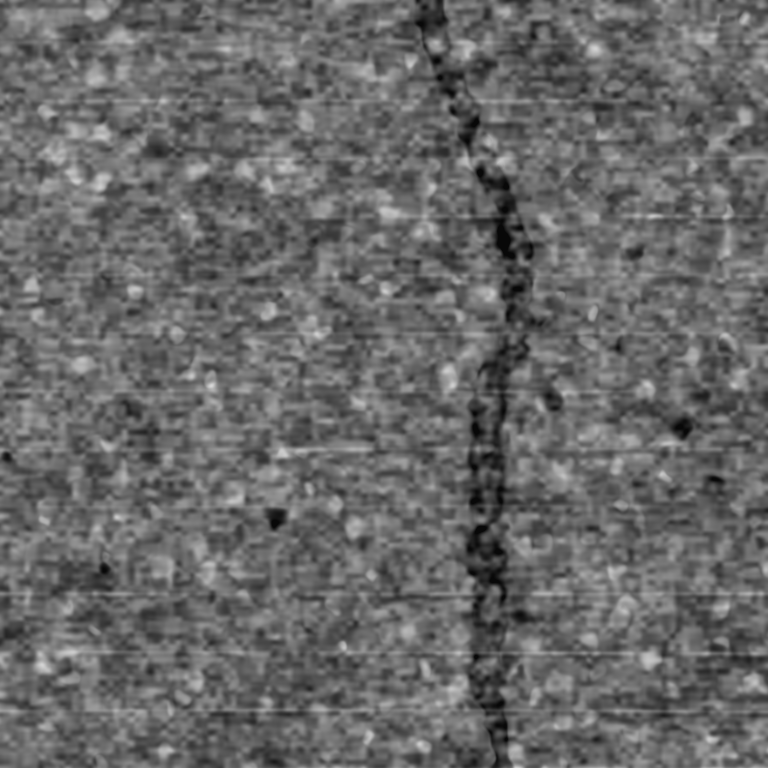
A WebGL 2 fragment shader for this texture:

```glsl
#version 300 es
precision highp float;
// Grey grainy mineral surface with faint horizontal scan lines and one dark winding crack.

uniform vec2 u_resolution;
out vec4 fragColor;

const float BASE_GREY = 0.397;
// Noise layers: cells per canvas and strength
const vec2 FINE_CELLS = vec2(112.0, 128.0);
const vec2 MEDIUM_CELLS = vec2(50.0, 58.0);
const vec2 BROAD_CELLS = vec2(11.0, 15.0);
const vec2 STREAK_CELLS = vec2(30.0, 135.0);
const float FINE_GAIN = 0.25;
const float MEDIUM_GAIN = 0.21;
const float BROAD_GAIN = 0.10;
const float STREAK_GAIN = 0.15;
// Scattered spots
const float GRAIN_CELLS = 27.0;
const float GRAIN_CHANCE = 0.38;
const float GRAIN_GAIN = 0.27;
const float PIT_CELLS = 17.0;
const float PIT_CHANCE = 0.13;
const float PIT_GAIN = 0.30;
// Scan lines
const float LINE_PERIOD = 0.0757;
const float LINE_START = 0.0547;
const float LINE_WIDTH = 0.0026;
const float LINE_GAIN = 0.11;
// Crack
const float CRACK_HALF_WIDTH = 0.023;
const float CRACK_DEPTH = 0.15;
const float FLECK_GAIN = 0.30;

// Integer hash of a cell, 0 to 1
float hash(vec2 cell, uint seed) {
    uvec2 q = uvec2(ivec2(cell)) * uvec2(1597u, 3571u);
    uint h = q.x ^ (q.y + seed * 7919u);
    h = h * 74779u + 28913u;
    h = ((h >> ((h >> 28u) + 4u)) ^ h) * 27773u;
    h = (h ^ (h >> 15u)) * 69069u;
    h ^= h >> 13u;
    return float(h >> 8u) / 16777216.0;
}

// Smooth value noise, -0.5 to 0.5
float noise(vec2 p, uint seed) {
    vec2 cell = floor(p);
    vec2 f = fract(p);
    f = f * f * (3.0 - 2.0 * f);
    float low = mix(hash(cell, seed), hash(cell + vec2(1, 0), seed), f.x);
    float high = mix(hash(cell + vec2(0, 1), seed), hash(cell + vec2(1, 1), seed), f.x);
    return mix(low, high, f.y) - 0.5;
}

// Soft, jittered spots of varied size and strength
float spots(vec2 p, float chance, float radius, uint seed) {
    vec2 home = floor(p);
    float sum = 0.0;
    for (int y = -1; y <= 1; y++) {
        for (int x = -1; x <= 1; x++) {
            vec2 cell = home + vec2(x, y);
            vec2 centre = cell + vec2(hash(cell, seed), hash(cell, seed + 1u));
            float size = radius * mix(0.65, 1.2, hash(cell, seed + 2u));
            float strength = mix(0.35, 1.0, hash(cell, seed + 3u));
            float present = step(hash(cell, seed + 4u), chance);
            vec2 d = (p - centre) / size;
            sum += present * strength * exp(-dot(d, d) * dot(d, d));
        }
    }
    return min(sum, 1.2);
}

// Bright thin lines with a dark trailing edge, broken along their length
float scanLines(vec2 p, float depth) {
    float shift = 0.038 * smoothstep(0.66, 0.74, depth);
    float wobble = 0.003 * noise(vec2(p.x * 3.0, depth * 12.0), 40u);
    float phase = (depth - LINE_START - shift + wobble) / LINE_PERIOD;
    float d = (fract(phase + 0.5) - 0.5) * LINE_PERIOD / LINE_WIDTH;
    float profile = exp(-d * d) - 0.4 * exp(-(d - 2.2) * (d - 2.2));
    float broken = 0.55 + noise(vec2(p.x * 14.0, floor(phase + 0.5)), 41u);
    return profile * broken * mix(0.8, 1.25, smoothstep(0.65, 0.8, depth));
}

// Horizontal position of the crack at a depth below the top edge
float crackCentre(float depth) {
    float bend = 0.11 * smoothstep(0.0, 0.35, depth)
               - 0.042 * smoothstep(0.39, 0.56, depth)
               + 0.024 * smoothstep(0.85, 1.0, depth);
    return 0.564 + bend + 0.012 * noise(vec2(depth * 22.0, 0.5), 50u);
}

void main() {
    vec2 p = gl_FragCoord.xy / u_resolution;
    float depth = 1.0 - p.y;
    vec2 warp = vec2(noise(p * 70.0, 1u), noise(p * 70.0, 2u)) * 0.012;

    // Layered grain
    float grey = BASE_GREY
        + FINE_GAIN * noise(p * FINE_CELLS + warp * 40.0, 10u)
        + MEDIUM_GAIN * noise(p * MEDIUM_CELLS + warp * 50.0, 11u)
        + BROAD_GAIN * noise(p * BROAD_CELLS, 12u)
        + STREAK_GAIN * noise(p * STREAK_CELLS, 13u);

    // Pale grains, dark pits and scan lines
    grey += GRAIN_GAIN * spots((p + warp) * GRAIN_CELLS, GRAIN_CHANCE, 0.33, 20u);
    grey -= PIT_GAIN * spots((p + warp) * PIT_CELLS, PIT_CHANCE, 0.19, 30u);
    grey += LINE_GAIN * scanLines(p, depth);

    // Crack with ragged, darker sides and paler flecks inside
    float halfWidth = CRACK_HALF_WIDTH * mix(0.8, 1.15, smoothstep(0.0, 0.8, depth))
        * (1.0 - 0.5 * smoothstep(0.86, 0.97, depth));
    float side = abs(p.x - crackCentre(depth) + warp.x) / halfWidth;
    side += 0.35 * noise(p * vec2(60.0, 40.0), 51u);
    float inside = 1.0 - smoothstep(0.7, 1.15, side);
    float rim = exp(-pow((side - 0.65) * 4.0, 2.0));
    float fleck = noise(p * vec2(105.0, 90.0), 52u);
    grey += inside * (FLECK_GAIN * fleck - CRACK_DEPTH - 0.05 * rim);

    fragColor = vec4(vec3(clamp(grey, 0.03, 0.92)), 1.0);
}
```
